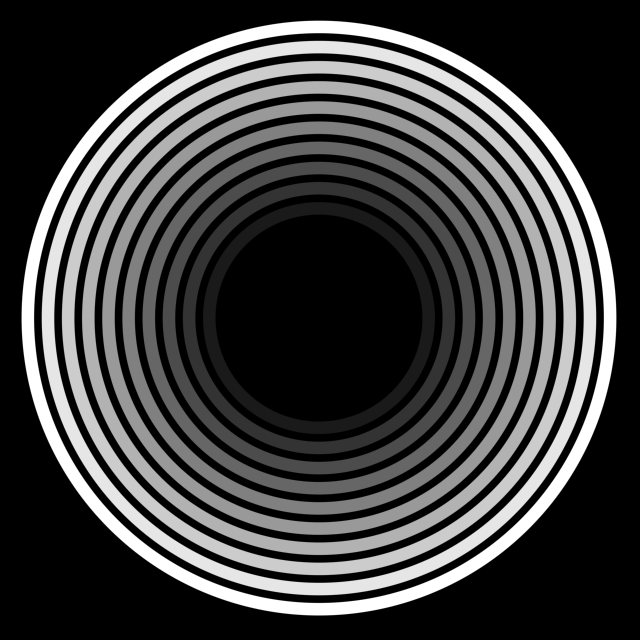
Write a Shadertoy shader that draws this background.

```glsl
// Ten concentric rings on black, fading from white outside to dark grey inside.

const float RING_COUNT = 10.0;
const vec2 CENTER = vec2(0.4984, 0.5030);
const float INNER_RADIUS = 0.1714;  // centre line of the smallest ring
const float RING_SPACING = 0.03150;
const float HALF_WIDTH = 0.0098;

// Signed distance to a circular band
float ringDistance(float radius, float ringRadius, float halfWidth) {
    return abs(radius - ringRadius) - halfWidth;
}

// Smooth coverage of a shape across one pixel
float coverage(float dist, float pixel) {
    return 1.0 - smoothstep(-0.75 * pixel, 0.75 * pixel, dist);
}

// Brightness of the nearest ring in the evenly spaced set
float ringShade(float radius, float pixel) {
    float index = clamp(round((radius - INNER_RADIUS) / RING_SPACING), 0.0, RING_COUNT - 1.0);
    float ringRadius = INNER_RADIUS + index * RING_SPACING;
    float grey = (index + 1.0) / RING_COUNT;
    return grey * coverage(ringDistance(radius, ringRadius, HALF_WIDTH), pixel);
}

void mainImage(out vec4 fragColor, in vec2 fragCoord) {
    // Centred square canvas units
    float size = min(iResolution.x, iResolution.y);
    vec2 uv = (fragCoord - 0.5 * iResolution.xy) / size + 0.5;

    float shade = ringShade(length(uv - CENTER), 1.0 / size);
    fragColor = vec4(vec3(shade), 1.0);
}
```
